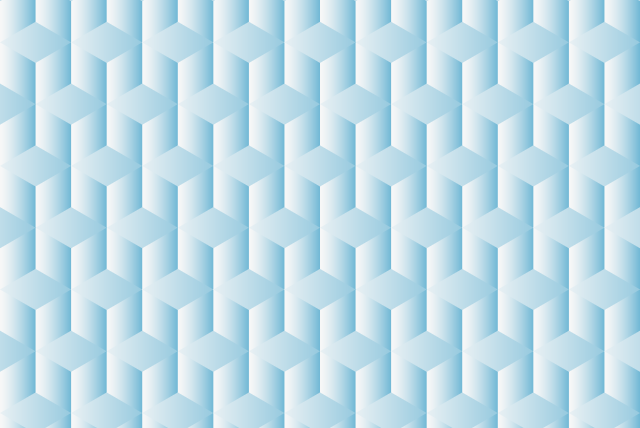
Write a Shadertoy shader that draws this pattern.

```glsl
// Stacked isometric cubes, nine across, in staggered rows from white to sky blue.
// Vertical faces form one repeating horizontal ramp; rhombic cube tops are laid
// over it on a triangular lattice, each with a softer ramp of its own.

// Signed distance to a 60-degree rhombus of unit width.
float rhombusDistance(vec2 p) {
    return dot(abs(p), vec2(0.5, 0.8660254)) - 0.25;
}

// Shade of the side faces: two ramps per cube, seams box-filtered over one pixel.
float faceShade(float x, float pixel) {
    float u = fract(2.0 * x);
    float seam = 0.5 * min(u, 1.0 - u);
    return mix(0.5, pow(u, 1.4), min(1.0, 2.0 * seam / pixel));
}

void mainImage(out vec4 fragColor, in vec2 fragCoord) {
    // One unit is one cube width.
    vec2 p = fragCoord / iResolution.xy * vec2(9.0, 6.0);
    float pixel = 9.0 / iResolution.x;

    // Nearest cube top; odd rows shift by half a cube.
    float rowHeight = 0.8660254;
    float y = p.y - 0.21;
    float row = floor(y / rowHeight + 0.5);
    float shift = 0.5 * mod(row, 2.0);
    vec2 local = vec2(fract(p.x + shift) - 0.5, y - row * rowHeight);

    // Cover the side faces with the tops.
    float topShade = mix(0.1, 0.72, local.x + 0.5);
    float topMask = clamp(0.5 - rhombusDistance(local) / pixel, 0.0, 1.0);
    float shade = mix(faceShade(p.x, pixel), topShade, topMask);

    vec3 white = vec3(0.97, 0.97, 0.97);
    vec3 skyBlue = vec3(0.44, 0.72, 0.835);
    fragColor = vec4(mix(white, skyBlue, shade), 1.0);
}
```
